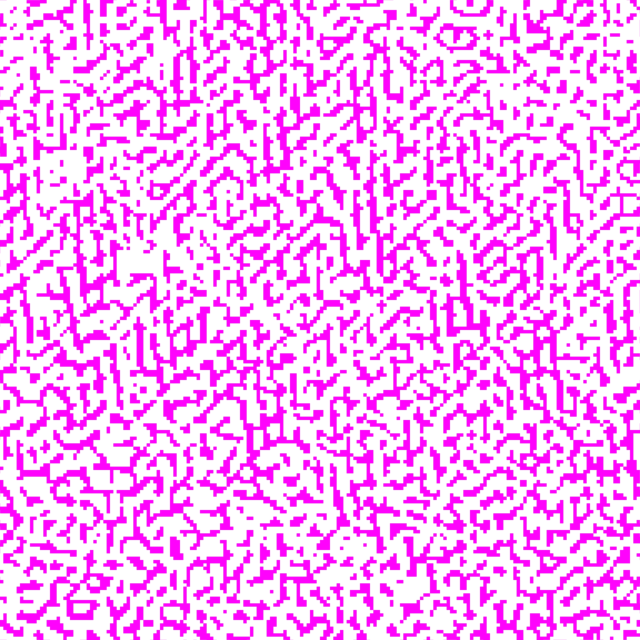
Give the GLSL for this pattern, as a three.js fragment shader.

```glsl
// Blocky magenta labyrinth: broken worms, rings and specks on a white square grid.
// White noise per cell is band-passed to one stripe width, ridges are lifted
// so that strokes join up, and the result is cut to on or off for each cell.

varying vec2 vUv;

float hash(vec2 cell) {
  return fract(sin(dot(cell, vec2(127.1, 311.7))) * 43758.5453);
}

// 1 where a cell lies on a stripe crest or ridge, else 0
float stripeCell(vec2 cell) {
  float crest = 0.0;
  vec2 ridge = vec2(0.0);
  for (int j = -5; j <= 5; j++) {
    for (int i = -5; i <= 5; i++) {
      vec2 d = vec2(float(i), float(j));
      float r2 = dot(d, d);
      float u = 0.17 * r2;
      float grain = (hash(cell + d) - 0.5) * exp(-u);
      // round band-pass kernel with zero mean
      crest += grain * (1.0 - 2.0 * u + 0.5 * u * u);
      // two directional kernels of the same band
      vec2 axis = vec2(d.x * d.x - d.y * d.y, 2.0 * d.x * d.y);
      ridge += grain * 0.085 * (u - 3.0) * axis;
    }
  }
  return step(0.53, crest + 0.6 * length(ridge));
}

// Cell value counted only where its blend weight is not zero
float weighted(vec2 cell, float weight) {
  if (weight <= 0.0) return 0.0;
  return weight * stripeCell(cell);
}

void main() {
  // 192 cells across; blend neighbours in a narrow band at their shared edge
  vec2 p = vUv * 192.0 - 0.5;
  vec2 cell = floor(p);
  vec2 w = clamp((fract(p) - 0.5) / 0.375 + 0.5, 0.0, 1.0);

  float ink = weighted(cell, (1.0 - w.x) * (1.0 - w.y))
            + weighted(cell + vec2(1.0, 0.0), w.x * (1.0 - w.y))
            + weighted(cell + vec2(0.0, 1.0), (1.0 - w.x) * w.y)
            + weighted(cell + vec2(1.0, 1.0), w.x * w.y);

  // edge tones are a touch darker than a plain mix
  vec3 magenta = vec3(0.995, 0.01, 0.99);
  vec3 color = mix(vec3(1.0), magenta, ink);
  color -= vec3(0.16, 0.0, 0.16) * ink * (1.0 - ink);
  gl_FragColor = vec4(color, 1.0);
}
```
